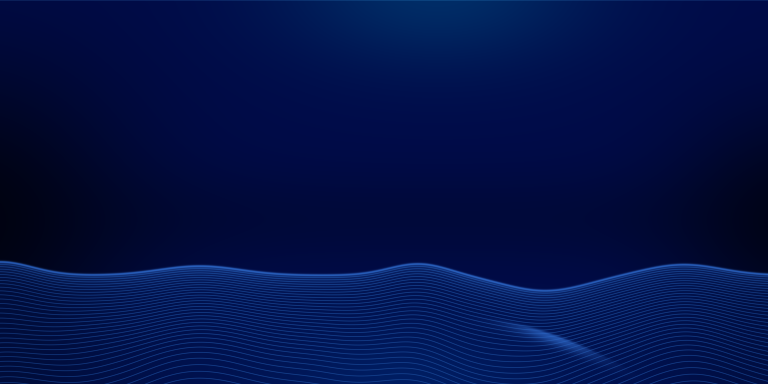
Write a WebGL 1 fragment shader that draws this background.

```glsl
precision highp float;

uniform vec2 u_resolution;

const float TAU = 6.2831853;

const vec3 NAVY = vec3(0.0, 0.043, 0.285);
const vec3 MIDNIGHT = vec3(0.0, 0.008, 0.06);
const vec3 TOP_GLOW = vec3(0.0, 0.135, 0.12);
const vec3 SEA = vec3(0.0, 0.065, 0.305);
const vec3 THREAD = vec3(0.10, 0.29, 0.60);
const vec3 CREST_LIGHT = vec3(0.19, 0.43, 0.82);

float bump(float x, float center, float width) {
  float d = (x - center) / width;
  return exp(-d * d);
}

vec2 gradientAt(vec2 cell) {
  float angle = TAU * fract(sin(dot(cell, vec2(127.1, 311.7))) * 43758.5);
  return vec2(cos(angle), sin(angle));
}

float gradientNoise(vec2 p) {
  vec2 i = floor(p);
  vec2 f = p - i;
  vec2 s = f * f * f * (f * (f * 6.0 - 15.0) + 10.0);
  vec2 e = vec2(1.0, 0.0);
  float low = mix(dot(gradientAt(i), f), dot(gradientAt(i + e.xy), f - e.xy), s.x);
  float high = mix(dot(gradientAt(i + e.yx), f - e.yx), dot(gradientAt(i + 1.0), f - 1.0), s.x);
  return mix(low, high, s.y);
}

// Height of the wave's upper edge
float crestHeight(float x) {
  return 0.285
    + 0.035 * bump(x, 0.0, 0.06)
    + 0.024 * bump(x, 0.26, 0.075)
    + 0.030 * bump(x, 0.545, 0.055)
    - 0.040 * bump(x, 0.71, 0.075)
    + 0.028 * bump(x, 0.89, 0.07);
}

// Thread index: tightly packed at the crest, wider apart below
float threadPhase(vec2 p) {
  float depth = crestHeight(p.x) - p.y;
  float swell = 0.035 * cos(TAU * (p.x - 0.3) / 0.6);
  swell += 0.025 * gradientNoise(p * vec2(7.0, 4.0));
  depth += swell * smoothstep(0.0, 0.25, depth);
  return 28.6 * log(1.0 + 6.4 * max(depth, 0.0));
}

// Antialiased threads that settle to their mean when too fine to resolve
float threads(vec2 p, vec2 pixel, float thickness) {
  float phase = threadPhase(p);
  vec2 slope = vec2(threadPhase(p + vec2(pixel.x, 0.0)),
                    threadPhase(p - vec2(0.0, pixel.y))) - phase;
  float rate = max(length(slope), 0.0001);
  float halfWidth = 0.5 * thickness * rate / pixel.y;
  float offset = abs(fract(phase) - 0.5);
  float line = 1.0 - smoothstep(max(halfWidth - 0.5 * rate, 0.0),
                                halfWidth + 0.5 * rate, offset);
  line *= min(1.0, 2.0 * halfWidth / rate);
  return mix(line, min(2.0 * halfWidth, 1.0), smoothstep(0.45, 0.9, rate));
}

vec3 backdrop(vec2 p) {
  vec3 color = NAVY * (1.0 - 0.2 * bump(p.y, 0.43, 0.13));
  float left = bump(p.x, -0.05, 0.22) * bump(p.y, 0.42, 0.42);
  float right = bump(p.x, 1.04, 0.16) * bump(p.y, 0.42, 0.30);
  color = mix(color, MIDNIGHT, clamp(left + 0.85 * right, 0.0, 1.0));
  color += TOP_GLOW * bump(p.x, 0.57, 0.20) * bump(p.y, 1.03, 0.20);
  return color + vec3(0.05, 0.11, 0.12) * smoothstep(0.996, 1.0, p.y);
}

// Soft highlight along a curved fold, crisp above and diffuse below
float foldGlow(vec2 p) {
  float u = p.x - 0.63;
  float below = 0.169 - 0.3 * u - 2.2 * u * u - p.y;
  float spread = below > 0.0 ? 0.022 : 0.006;
  return bump(below, 0.0, spread) * bump(p.x, 0.72, 0.055);
}

vec3 waveSurface(vec2 p, vec2 pixel, float depth) {
  float sides = bump(p.x, 0.0, 0.16) + 0.6 * bump(p.x, 1.0, 0.12);
  vec3 color = SEA * (1.0 - 0.25 * sides);
  color += vec3(0.0, 0.05, 0.08) * bump(p.x, 0.53, 0.17) * bump(p.y, 0.0, 0.14);
  float strength = 0.62 * (1.0 - 0.2 * sides);
  color = mix(color, THREAD, strength * threads(p, pixel, 0.0027));

  float shimmer = 0.65 + 0.35 * bump(p.x, 0.26, 0.10)
    + 0.3 * bump(p.x, 0.62, 0.08);
  float sheen = 0.42 * shimmer * exp(-max(depth, 0.0) / 0.022);
  color = mix(color, CREST_LIGHT, sheen);
  return mix(color, CREST_LIGHT, 0.7 * foldGlow(p));
}

void main() {
  vec2 pixel = 1.0 / u_resolution;
  vec2 p = gl_FragCoord.xy * pixel;
  float depth = crestHeight(p.x) - p.y;

  // Sky and wave, joined by a smooth edge
  float inside = smoothstep(-0.75 * pixel.y, 0.75 * pixel.y, depth);
  vec3 color = mix(backdrop(p), waveSurface(p, pixel, depth), inside);

  // Bright rim along the crest
  float rim = bump(depth, 0.002, 0.0035);
  color = mix(color, CREST_LIGHT, 0.6 * rim);
  gl_FragColor = vec4(color, 1.0);
}
```
